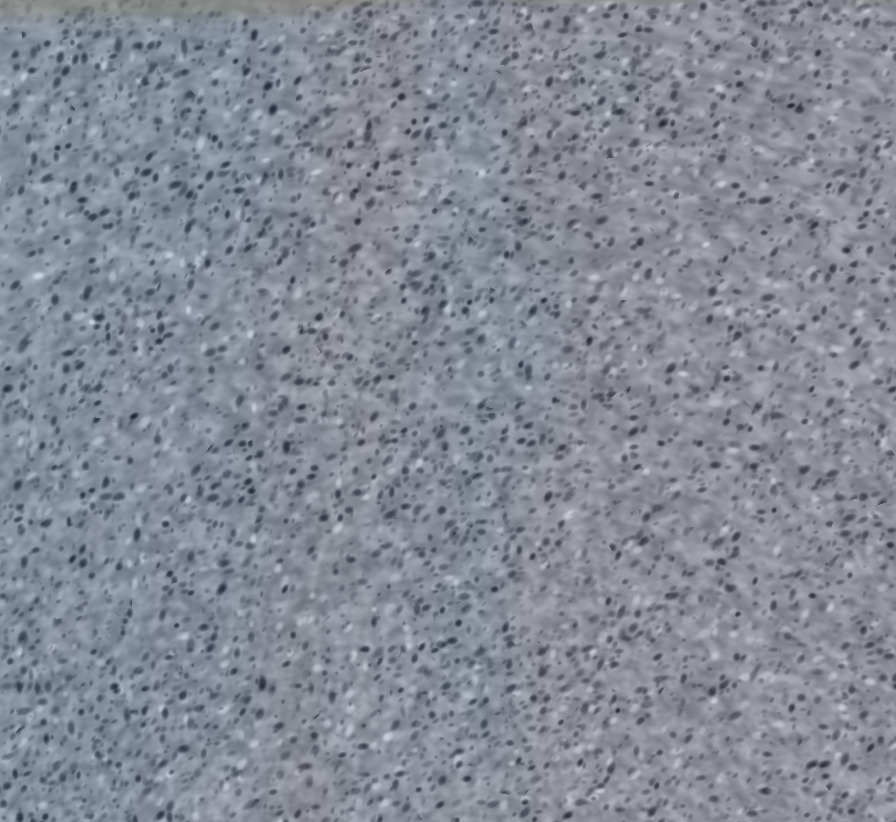
This texture is drawn by a WebGL 1 fragment shader. Its source:

```glsl
precision highp float;
// Blue-grey speckled stone floor with small, soft, slanted dark and pale grains.
uniform vec2 u_resolution;

#define STONE vec3(0.541, 0.561, 0.609)
#define COOL_TINT vec3(-0.022, 0.002, 0.012)
#define WARM_TINT vec3(0.014, 0.001, -0.010)
#define EDGE_COLOR vec3(0.53, 0.52, 0.47)
#define DARK_CELLS 64.0
#define FINE_CELLS 92.0
#define PALE_CELLS 60.0
#define DARK_STRENGTH 0.31
#define FINE_STRENGTH 0.17
#define PALE_STRENGTH 0.17
#define MOTTLE 0.15

float hash(vec2 p) {
  vec3 q = fract(vec3(p.xyx) * 0.1031);
  q += dot(q, q.yzx + 33.33);
  return fract((q.x + q.y) * q.z);
}

float noise(vec2 p) {
  vec2 i = floor(p);
  vec2 f = fract(p);
  f = f * f * (3.0 - 2.0 * f);
  float low = mix(hash(i), hash(i + vec2(1.0, 0.0)), f.x);
  float high = mix(hash(i + vec2(0.0, 1.0)), hash(i + vec2(1.0, 1.0)), f.x);
  return mix(low, high, f.y);
}

float fbm(vec2 p) {
  float sum = 0.0;
  float gain = 0.55;
  for (int k = 0; k < 3; k++) {
    sum += gain * noise(p);
    p = p * 2.03 + 17.3;
    gain *= 0.5;
  }
  return sum;
}

vec2 rotate(vec2 p, float a) {
  float c = cos(a);
  float s = sin(a);
  return vec2(c * p.x + s * p.y, c * p.y - s * p.x);
}

// Strongest soft ellipse among jittered neighbours; density is the filled share of cells.
float grains(vec2 p, float density, float slant, float seed) {
  vec2 cell = floor(p);
  float cover = 0.0;
  for (int y = -1; y <= 1; y++) {
    for (int x = -1; x <= 1; x++) {
      vec2 id = cell + vec2(float(x), float(y));
      vec2 key = id + seed;
      vec2 center = id + 0.1 + 0.8 * vec2(hash(key), hash(key + 41.7));
      float turn = slant + 1.5 * (hash(key + 83.1) - 0.5);
      float size = mix(0.24, 0.40, hash(key + 127.9));
      float stretch = mix(1.1, 2.0, hash(key + 161.3));
      vec2 d = rotate(p - center, turn) / (size * vec2(stretch, 1.0));
      float strength = mix(0.3, 1.0, hash(key + 211.7));
      float present = step(hash(key + 257.3), density);
      cover = max(cover, present * strength * (1.0 - smoothstep(0.25, 1.15, length(d))));
    }
  }
  return cover;
}

void main() {
  vec2 uv = gl_FragCoord.xy / u_resolution;
  vec2 p = gl_FragCoord.xy / u_resolution.y;

  // Broad colour drift: cool on the left, warmer on the right, in faint upright bands
  float drift = uv.x + 0.9 * (fbm(p * vec2(5.0, 2.2) + 3.0) - 0.48);
  vec3 color = STONE + mix(COOL_TINT, WARM_TINT, smoothstep(0.1, 0.75, drift));
  color += 0.05 * (fbm(p * vec2(6.0, 3.0) + 29.0) - 0.48);

  // Fine slanted mottling of the ground
  float slant = mix(0.95, 0.55, uv.x);
  vec2 grain = rotate(p, slant) * vec2(0.75, 1.0);
  color += MOTTLE * (noise(grain * 105.0 + 11.0) - 0.5);
  color += 0.6 * MOTTLE * (noise(grain * 190.0 + 57.0) - 0.5);

  // Dark and pale grains, gathered in loose patches
  float patches = smoothstep(0.25, 0.7, fbm(p * 7.0 + 71.0));
  float density = mix(0.24, 0.52, patches) * mix(0.9, 1.1, uv.y);
  float pale = grains(p * PALE_CELLS, 0.20, slant, 307.0);
  float fine = grains(p * FINE_CELLS, density, slant, 523.0);
  float dark = grains(p * DARK_CELLS, density, slant, 719.0);
  color += PALE_STRENGTH * pale;
  color -= FINE_STRENGTH * fine * vec3(1.0, 1.0, 0.98);
  color -= DARK_STRENGTH * dark * vec3(1.0, 1.0, 0.98) * (1.0 - 0.4 * fine);

  // Dull beige strip along the upper edge, strongest at the left
  float reach = 0.035 * (1.0 - smoothstep(0.15, 0.5, uv.x)) + 0.02 * noise(p * 9.0);
  float strip = smoothstep(1.0 - reach, 1.01, uv.y);
  color = mix(color, EDGE_COLOR, 0.75 * strip);

  gl_FragColor = vec4(clamp(color, 0.0, 1.0), 1.0);
}
```
